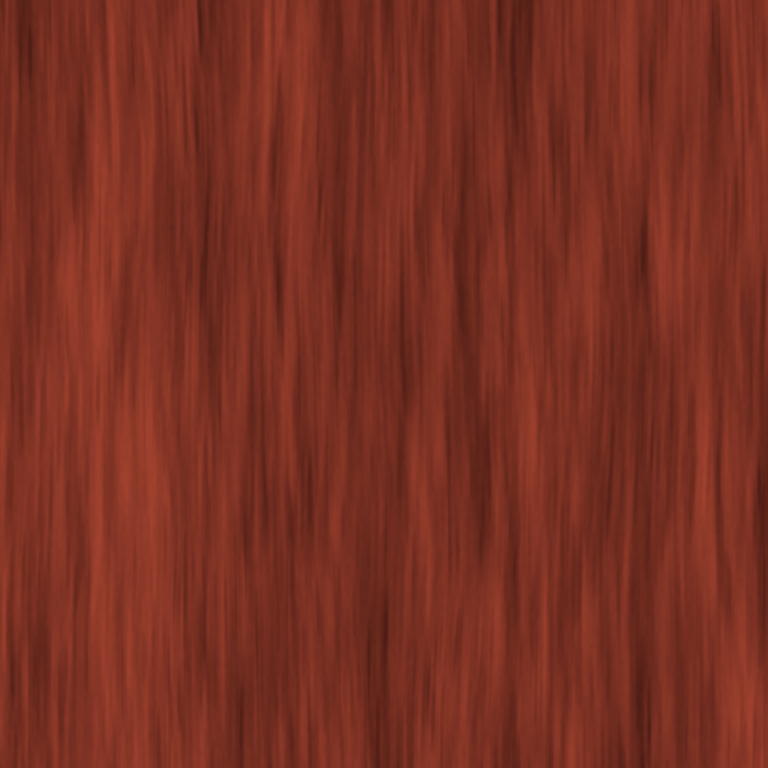
Write a WebGL 1 fragment shader that draws this texture.

```glsl
precision highp float;
uniform vec2 u_resolution;

float hash(vec2 p) {
  vec3 q = fract(vec3(p.xyx) * 0.1031);
  q += dot(q, q.yzx + 33.33);
  return fract((q.x + q.y) * q.z);
}

// Smooth noise along one fibre, shifted so neighbours do not line up
float fibre(float column, float y, float seed) {
  y += 20.0 * hash(vec2(column, seed + 7.0));
  float cell = floor(y);
  float f = fract(y);
  f = f * f * (3.0 - 2.0 * f);
  return mix(hash(vec2(column + seed, cell)), hash(vec2(column + seed, cell + 1.0)), f);
}

// Blend of adjacent fibres, centred on zero
float streaks(vec2 p, vec2 frequency, float seed) {
  p *= frequency;
  float column = floor(p.x);
  float f = fract(p.x);
  f = f * f * (3.0 - 2.0 * f);
  return mix(fibre(column, p.y, seed), fibre(column + 1.0, p.y, seed), f) - 0.5;
}

void main() {
  vec2 uv = gl_FragCoord.xy / u_resolution.y;

  // Gentle sideways drift of the grain
  vec2 p = uv + vec2(2.0, 3.0);
  p.x += 0.012 * streaks(uv, vec2(5.0, 3.0), 11.0);
  p.x += 0.003 * streaks(uv, vec2(22.0, 9.0), 23.0);

  // Broad bands, streaks and fine fibres
  float tone = 0.65;
  tone += 0.34 * streaks(p, vec2(8.0, 1.0), 31.0);
  tone += 0.32 * streaks(p, vec2(21.0, 2.2), 47.0);
  tone += 0.36 * streaks(p, vec2(48.0, 4.0), 59.0);
  tone += 0.36 * streaks(p, vec2(110.0, 6.0), 71.0);
  tone += 0.32 * streaks(p, vec2(215.0, 14.0), 83.0);
  tone += 0.08 * streaks(p, vec2(250.0, 120.0), 97.0);

  // Sparse dark veins and thin pores
  float vein = streaks(p, vec2(30.0, 3.0), 103.0);
  tone -= 0.24 * smoothstep(0.12, 0.42, vein);
  float pore = streaks(p, vec2(150.0, 9.0), 127.0);
  tone -= 0.16 * smoothstep(0.15, 0.4, pore);

  vec3 darkWood = vec2(0.31, 0.115).xyy * vec3(1.0, 1.0, 0.72);
  vec3 lightWood = vec3(0.61, 0.247, 0.175);
  gl_FragColor = vec4(mix(darkWood, lightWood, clamp(tone, 0.0, 1.08)), 1.0);
}
```
